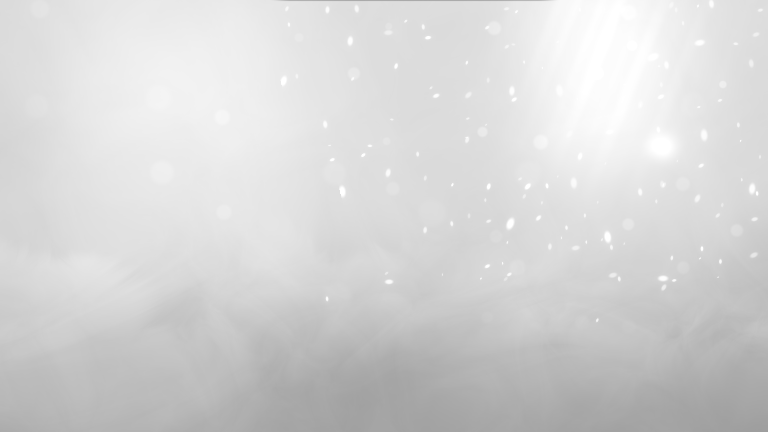
Reproduce this background procedurally as a Shadertoy shader.

```glsl
const float LOW_TONE = 0.63;
const float HIGH_TONE = 0.86;

vec3 hash3(vec2 cell, float seed) {
    vec3 q = fract(vec3(cell.xyx + seed) * vec3(0.1031, 0.1030, 0.0973));
    q += dot(q, q.yzx + 33.33);
    return fract((q.xxy + q.yzz) * q.zyx);
}

vec2 rotate(vec2 p, float angle) {
    float c = cos(angle), s = sin(angle);
    return vec2(c * p.x - s * p.y, s * p.x + c * p.y);
}

float glow(vec2 uv, vec2 center, vec2 radius) {
    vec2 d = (uv - center) / radius;
    return exp(-dot(d, d));
}

// Layered sines, each octave bending the next
float billow(vec2 p, float seed) {
    float sum = 0.0, weight = 0.5;
    for (int i = 0; i < 6; i++) {
        p = rotate(p, 0.9) + 0.6 * sin(p.yx * 1.3 + seed);
        sum += weight * sin(p.x + seed) * sin(p.y - seed);
        p *= 1.9;
        weight *= 0.6;
    }
    return sum;
}

// Cloud bank with a ragged upper edge that fades downward
float bank(float y, float ridge, float softness, float depth) {
    float below = ridge - y;
    return smoothstep(-softness, softness, below) * exp(-max(below, 0.0) / depth);
}

// One slanted fleck in each occupied cell
float flecks(vec2 p, float size, float density, float seed) {
    vec2 grid = p / size;
    vec2 cell = floor(grid);
    vec3 place = hash3(cell, seed);
    vec3 shape = hash3(cell, seed + 17.0);
    vec2 d = fract(grid) - mix(vec2(0.25), vec2(0.75), place.xy);
    d = rotate(d, mix(-0.15, 1.7, shape.x * shape.x));
    vec2 radius = vec2(0.055, 0.095) * mix(0.6, 1.5, shape.y);
    float r = length(d / radius);
    float body = 1.0 - smoothstep(0.5, 1.35, r);
    float halo = 0.2 * exp(-0.5 * r * r);
    return step(place.z, density) * (body + halo) * mix(0.4, 1.0, shape.z);
}

// Faint out-of-focus discs
float discs(vec2 p, float size, float density, float seed) {
    vec2 grid = p / size;
    vec2 cell = floor(grid);
    vec3 place = hash3(cell, seed);
    vec3 shape = hash3(cell, seed + 31.0);
    vec2 center = mix(vec2(0.25), vec2(0.75), place.xy);
    float radius = mix(0.08, 0.17, shape.x);
    float d = length(fract(grid) - center);
    float body = 1.0 - smoothstep(radius * 0.65, radius * 1.15, d);
    return step(place.z, density) * body * mix(0.4, 1.0, shape.y);
}

float sky(vec2 uv, vec2 p) {
    float rough = billow(p * 5.0, 1.7);
    float fine = billow(p * 13.0, 4.1);

    // Broad shading with an uneven horizon
    float height = uv.y + 0.07 * rough + 0.025 * fine;
    float tone = mix(LOW_TONE, HIGH_TONE, smoothstep(-0.12, 0.54, height));
    tone += 0.085 * glow(uv, vec2(0.24, 0.80), vec2(0.20, 0.34));
    tone += 0.045 * glow(uv, vec2(0.08, 0.06), vec2(0.24, 0.22));
    tone -= 0.035 * glow(uv, vec2(0.0, 0.62), vec2(0.08, 0.35));
    tone -= 0.045 * glow(uv, vec2(1.02, 0.28), vec2(0.18, 0.22));
    tone -= 0.025 * glow(uv, vec2(0.46, 0.16), vec2(0.12, 0.12));

    // Cloud banks at left, centre and lower right
    float ragged = 0.10 * rough + 0.05 * fine;
    float left = smoothstep(0.42, 0.15, uv.x);
    tone += 0.035 * left * bank(uv.y, 0.43 - 0.68 * uv.x + ragged, 0.04, 0.2);
    float middle = smoothstep(0.32, 0.43, uv.x) * smoothstep(0.57, 0.50, uv.x);
    tone += 0.022 * middle * bank(uv.y, 0.44 + ragged, 0.04, 0.12);
    float right = smoothstep(0.55, 0.75, uv.x);
    tone += 0.02 * right * bank(uv.y, 0.21 + ragged, 0.05, 0.1);
    return tone + 0.012 * rough + 0.01 * fine;
}

// Slanted rays leaning to the right
float rays(vec2 p) {
    float across = rotate(p, 0.38).x;
    float bands = sin(across * 61.0) + 0.8 * sin(across * 137.0 + 1.0);
    return smoothstep(-0.8, 1.8, bands);
}

void mainImage(out vec4 fragColor, in vec2 fragCoord) {
    vec2 uv = fragCoord / iResolution.xy;
    vec2 p = fragCoord / iResolution.y;
    float tone = sky(uv, p);

    // Upper right light and its flare
    float light = glow(uv, vec2(0.79, 0.92), vec2(0.12, 0.28));
    tone += light * (0.13 + 0.022 * rays(p));
    tone += 0.11 * glow(uv, vec2(0.863, 0.66), vec2(0.018, 0.03));
    tone += 0.05 * glow(uv, vec2(0.78, 0.69), vec2(0.09, 0.13));

    // Discs stay faint on the left and brighten near the flecks
    float drift = smoothstep(0.42, 0.68, uv.x + 0.15 * uv.y);
    drift *= smoothstep(0.13, 0.50, uv.y + 0.12 * (uv.x - 0.7));
    tone += 0.022 * discs(p, 0.22, 0.3, 5.0) * smoothstep(0.2, 0.4, uv.y);
    tone += 0.05 * discs(p + 0.13, 0.11, 0.25, 9.0) * drift;

    // Bright flecks in three sizes
    float sparks = flecks(p, 0.105, 0.36 * drift, 2.0);
    sparks += flecks(p + 0.037, 0.07, 0.34 * drift, 12.0);
    sparks += 0.8 * flecks(p + 0.071, 0.045, 0.22 * drift, 23.0);
    tone = mix(min(tone, 1.0), 1.0, clamp(sparks, 0.0, 1.0));

    // Thin shadow along the top edge
    float span = smoothstep(0.35, 0.38, uv.x) * smoothstep(0.73, 0.70, uv.x);
    tone -= 0.2 * span * smoothstep(0.996, 0.999, uv.y);
    fragColor = vec4(vec3(clamp(tone, 0.0, 1.0)), 1.0);
}
```
